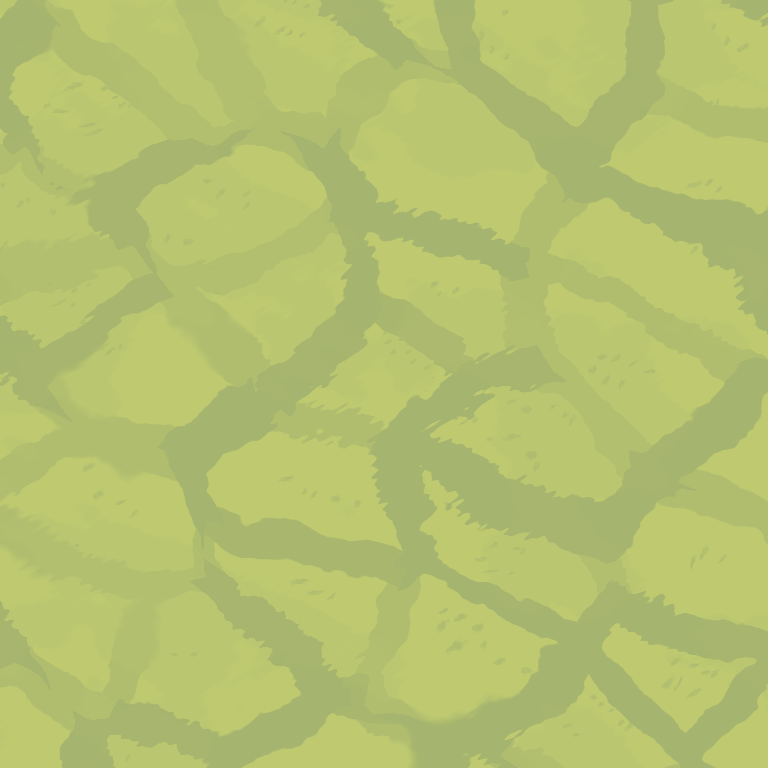
This pattern is drawn by a Shadertoy shader. Its source:

```glsl
const vec3 LIGHT = vec3(0.749, 0.794, 0.440);
const vec3 DARK = vec3(0.647, 0.704, 0.431);
const vec2 CELL_DENSITY = vec2(4.2, 6.4);
const float TILT = 0.46;

float hash(vec2 p) {
    vec3 q = fract(p.xyx * 0.1031);
    q += dot(q, q.yzx + 33.33);
    return fract((q.x + q.y) * q.z);
}

vec2 hash2(vec2 p) {
    return vec2(hash(p + 3.7), hash(p + 41.3));
}

float noise(vec2 p) {
    vec2 i = floor(p), f = fract(p);
    f = f * f * (3.0 - 2.0 * f);
    return mix(mix(hash(i), hash(i + vec2(1, 0)), f.x),
               mix(hash(i + vec2(0, 1)), hash(i + vec2(1, 1)), f.x), f.y);
}

float fbm(vec2 p) {
    return 0.55 * noise(p) + 0.28 * noise(p * 2.1 + 7.0) + 0.17 * noise(p * 4.3 + 19.0);
}

vec2 rotate(vec2 p, float angle) {
    float c = cos(angle), s = sin(angle);
    return vec2(c * p.x - s * p.y, s * p.x + c * p.y);
}

vec2 seedOf(vec2 cell) {
    return cell + 0.5 + 0.72 * (hash2(cell) - 0.5);
}

// Cell whose seed lies nearest to g
vec2 nearestCell(vec2 g) {
    vec2 best = floor(g);
    float bestDist = 1e3;
    for (int y = -1; y <= 1; y++)
    for (int x = -1; x <= 1; x++) {
        vec2 cell = floor(g) + vec2(x, y);
        vec2 r = seedOf(cell) - g;
        if (dot(r, r) < bestDist) { bestDist = dot(r, r); best = cell; }
    }
    return best;
}

// Darkness of the brush strokes laid along the cell borders
float strokes(vec2 g, vec2 home, float ragged, float blur) {
    float shade = 0.0;
    vec2 a = seedOf(home);
    for (int y = -2; y <= 2; y++)
    for (int x = -2; x <= 2; x++) {
        if (x == 0 && y == 0) continue;
        vec2 other = home + vec2(x, y);
        vec2 b = seedOf(other), across = b - a;
        float d = dot(0.5 * (a + b) - g, across) / length(across * CELL_DENSITY);
        float pick = hash((home + other) * 1.7 + abs(home - other) * 5.3);
        float tone = mix(0.58, 1.0, smoothstep(0.42, 0.5, pick));
        float width = 0.019 + 0.011 * fract(pick * 7.0);
        shade = max(shade, tone * (1.0 - smoothstep(-blur, blur, d + ragged - width)));
    }
    return shade;
}

// Rows of short slanted dabs around a cell centre
float dabs(vec2 p, vec2 cell, float pixel) {
    float ink = 0.0;
    for (int row = 0; row < 2; row++) {
        vec2 key = cell + float(row) * 57.0;
        if (hash(key + 11.0) > 0.8) continue;
        vec2 start = vec2(-0.05, float(row) * 0.055 - 0.025) + 0.05 * (hash2(key) - 0.5);
        float count = 3.0 + floor(3.0 * hash(key + 5.0));
        for (float k = 0.0; k < count; k++) {
            vec2 jitter = hash2(key + k * 13.0) - 0.5;
            vec2 r = rotate(p - start - vec2(k * 0.021, 0.0) - 0.016 * jitter, -1.1 + 0.6 * jitter.x);
            float size = 0.75 + 0.5 * hash(key + k);
            float d = (length(r / vec2(0.0068, 0.0031) / size) - 1.0) * 0.0031;
            d += 0.0024 * (noise(p * 380.0) - 0.5);
            ink = max(ink, (1.0 - smoothstep(-pixel, pixel, d)) * (0.4 + 0.3 * noise(p * 290.0)));
        }
    }
    return ink;
}

void mainImage(out vec4 fragColor, in vec2 fragCoord) {
    float pixel = 1.0 / iResolution.y;
    vec2 p = rotate(fragCoord * pixel, TILT) + 3.0;

    // Bend the network with broad and medium waves
    vec2 bend = vec2(fbm(p * 7.0), fbm(p * 7.0 + 31.0)) - 0.5;
    vec2 warped = p + 0.085 * bend;
    vec2 g = warped * CELL_DENSITY;
    vec2 home = nearestCell(g);

    // Chipped edges, with dry bristle streaks in places
    float dry = smoothstep(0.45, 0.75, noise(p * 9.0 + 4.0));
    float bristle = noise(rotate(p, -1.0) * vec2(55.0, 210.0)) - 0.5;
    float ragged = 0.019 * (fbm(p * vec2(24.0, 36.0)) - 0.5) + bristle * mix(0.002, 0.014, dry);
    float blur = max(pixel, 0.0012) + 0.012 * smoothstep(0.68, 0.9, noise(p * 8.0 + 60.0));
    float shade = strokes(g, home, ragged, blur);

    // Thin washes over the light ground and the strokes
    float wash = fbm(p * vec2(6.0, 9.0) + 80.0) + 0.05 * bristle;
    float ground = 0.17 * smoothstep(0.5, 0.57, wash) + 0.03 * (fbm(p * 45.0) - 0.5);
    shade = max(shade - 0.08 * smoothstep(0.5, 0.6, wash), ground);

    float ink = dabs(warped - seedOf(home) / CELL_DENSITY, home, max(pixel, 0.0008));
    shade = max(shade, ink * 0.95);
    fragColor = vec4(mix(LIGHT, DARK, shade), 1.0);
}
```
